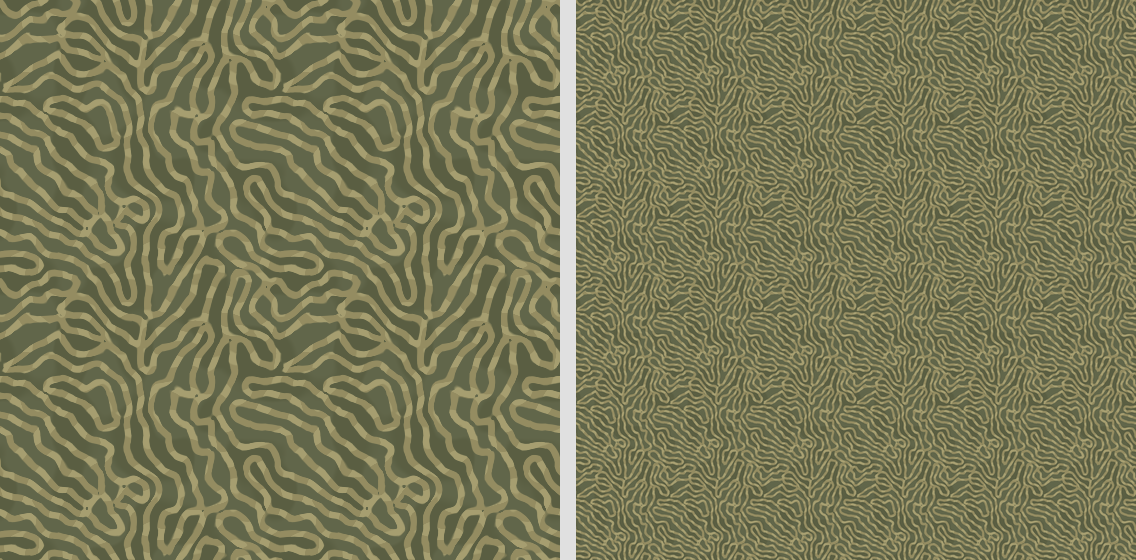
Left: one tile. Right: repeated 3 by 3.
Give the GLSL for this pattern, as a three.js fragment shader.

```glsl
// Winding khaki cords on olive ground, a labyrinth of even, unbranched lines.
// The cords are zero lines of wrapped Gabor noise, bent by faceted warps;
// a second wave running along each cord cuts it into lighter and darker blocks.

#define TILES 2.0        // whole repeats across the canvas
#define GRID 7.0         // noise kernels across one tile
#define CYCLES 8.0       // waves across one tile, two cords per wave
#define HALF_WIDTH 0.0060 // half cord width in canvas units
#define SOFT 0.0011      // edge softness in canvas units
#define TURN 1.4         // random spread of the cord direction
#define BEND 0.045       // size of the broad bends, in tiles
#define KINK 0.018       // size of the small kinks, in tiles
#define BLOCK_RATE 1.3   // tone blocks per cord wave
#define LIGHT_CUT 0.27   // higher leaves fewer light blocks

const float TAU = 6.2831853;
const vec3 GROUND_DARK = vec3(0.352, 0.370, 0.260);
const vec3 GROUND_LIGHT = vec3(0.382, 0.400, 0.290);
const vec3 CORD_DARK = vec3(0.580, 0.550, 0.380);
const vec3 CORD_LIGHT = vec3(0.650, 0.620, 0.440);

varying vec2 vUv;

vec4 hash4(vec2 c) {
  vec4 q = fract(c.xyxy * vec4(0.1031, 0.1030, 0.0973, 0.1099));
  q += dot(q, q.wzxy + 33.33);
  return fract((q.xxyz + q.yzzw) * q.zywx);
}

// Random vector of a lattice point that wraps after n cells.
vec2 lattice(vec2 c, float n) {
  return hash4(mod(c, n) + n * 3.7).xy - 0.5;
}

// Noise that is linear on triangles, so it bends lines into straight pieces.
vec2 facetNoise(vec2 p, float n) {
  p *= n;
  vec2 i = floor(p), f = p - i;
  vec2 a = lattice(i, n), c = lattice(i + 1.0, n);
  vec2 b = lattice(i + (f.x > f.y ? vec2(1.0, 0.0) : vec2(0.0, 1.0)), n);
  return a + (b - a) * max(f.x, f.y) + (c - b) * min(f.x, f.y);
}

float smoothNoise(vec2 p, float n) {
  p *= n;
  vec2 i = floor(p), f = p - i;
  f = f * f * (3.0 - 2.0 * f);
  vec2 e = vec2(1.0, 0.0);
  return mix(mix(lattice(i, n).x, lattice(i + e.xy, n).x, f.x),
             mix(lattice(i + e.yx, n).x, lattice(i + e.xx, n).x, f.x), f.y);
}

vec2 warp(vec2 p) {
  return p + BEND * facetNoise(p, 9.0) + KINK * facetNoise(p, 19.0);
}

// Returns the cord wave (x), its gradient (yz) and the block wave (w).
vec4 gaborField(vec2 p, float waveNumber) {
  p *= GRID;
  vec2 base = floor(p);
  vec4 sum = vec4(0.0);
  for (int y = -2; y <= 2; y++) {
    for (int x = -2; x <= 2; x++) {
      vec2 cell = base + vec2(float(x), float(y));
      vec2 id = mod(cell, GRID);
      vec4 h = hash4(id + 5.3);
      vec2 extra = hash4(id + 41.7).xy;
      vec2 d = p - cell - h.xy;
      float m = max(0.0, 1.0 - dot(d, d) * 0.25);
      float weight = m * m * m;
      // Cords lie flat on one side of the tile and stand on the other.
      float side = sin(TAU * ((id.x + h.x) / GRID + 0.1));
      float angle = TAU / 8.0 * (1.0 + side) + TURN * (h.z - 0.5);
      vec2 k = waveNumber * (0.9 + 0.2 * extra.y) * vec2(cos(angle), sin(angle));
      float phase = dot(k, d) + TAU * h.w;
      float c = cos(phase);
      sum.x += weight * c;
      sum.yz -= 1.5 * m * m * c * d + weight * sin(phase) * k;
      sum.w += weight * cos(BLOCK_RATE * dot(vec2(-k.y, k.x), d) + TAU * extra.x);
    }
  }
  return sum;
}

void main() {
  vec2 p = vUv * TILES;
  float waveNumber = TAU * CYCLES / GRID;
  vec4 field = gaborField(warp(p), waveNumber);

  // Distance to the nearest cord, exact for even stripes.
  float slope = max(length(field.yz), 0.0001);
  float dist = atan(abs(field.x), slope / waveNumber) / waveNumber;

  // Undo the stretch of the warp to keep the cord width even.
  vec2 normal = field.yz / slope;
  vec2 e = vec2(0.015, 0.0);
  vec2 alongX = (warp(p + e.xy) - warp(p - e.xy)) / (2.0 * e.x);
  vec2 alongY = (warp(p + e.yx) - warp(p - e.yx)) / (2.0 * e.x);
  float stretch = max(0.5, length(vec2(dot(alongX, normal), dot(alongY, normal))));
  dist /= GRID * TILES * stretch;
  float cord = 1.0 - smoothstep(HALF_WIDTH - SOFT, HALF_WIDTH + SOFT, dist);

  // Faint blotches on the ground, crisp blocks on the cords.
  float blotch = smoothNoise(p + BEND * facetNoise(p, 9.0), 8.0);
  vec3 ground = mix(GROUND_DARK, GROUND_LIGHT, smoothstep(-0.08, 0.06, blotch));
  float block = smoothstep(-0.12, 0.12, field.w - LIGHT_CUT);
  vec3 cordColor = mix(CORD_DARK, CORD_LIGHT, block);

  gl_FragColor = vec4(mix(ground, cordColor, cord), 1.0);
}
```
